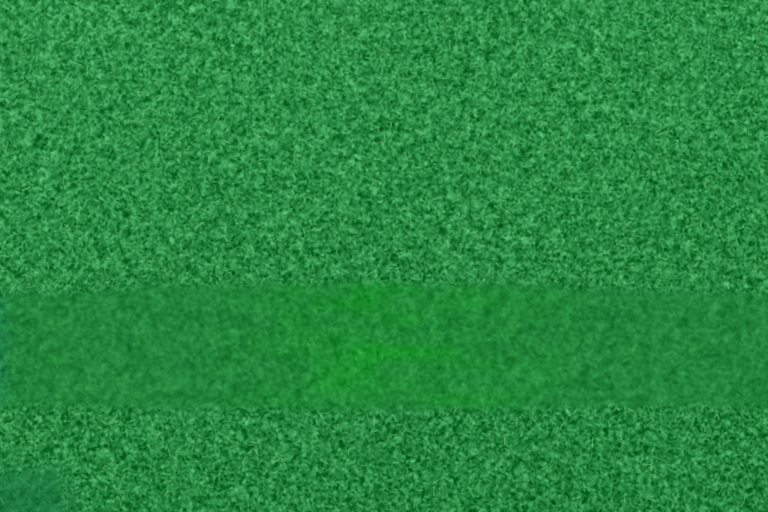
Give the GLSL for this texture, as a Shadertoy shader.

```glsl
// Green felt with fine tangled fibres and a softer, smeared band across its lower half.

float hash(vec2 p) {
    return fract(sin(dot(p, vec2(127.1, 311.7))) * 43758.5453);
}

float noise(vec2 p) {
    vec2 i = floor(p), f = fract(p);
    f = f * f * (3.0 - 2.0 * f);
    return mix(mix(hash(i), hash(i + vec2(1, 0)), f.x),
               mix(hash(i + vec2(0, 1)), hash(i + vec2(1, 1)), f.x), f.y);
}

mat2 rotate(float a) {
    return mat2(cos(a), -sin(a), sin(a), cos(a));
}

// Stretched noise in several directions, slightly bent so the fibres curl
float fuzz(vec2 p, float fineness) {
    vec2 bend = vec2(noise(p * 60.0), noise(p * 60.0 + 70.0)) * 0.004;
    float sum = 0.0;
    for (int i = 0; i < 4; i++) {
        float k = float(i);
        vec2 q = rotate(0.35 + k * 0.785) * (p + bend);
        sum += noise(q * vec2(120, 235) * fineness + k * 37.0) - 0.5;
    }
    return sum;
}

// Loose pale hairs, one per cell, with random place, angle and brightness
float hairs(vec2 p, float pixel) {
    vec2 cell = floor(p * 55.0);
    float light = 0.0;
    for (int y = -1; y <= 1; y++) {
        for (int x = -1; x <= 1; x++) {
            vec2 id = cell + vec2(x, y);
            vec2 centre = (id + vec2(hash(id), hash(id + 19.3))) / 55.0;
            vec2 q = rotate(6.283 * hash(id + 47.1)) * (p - centre);
            q.y += q.x * q.x * 40.0 * (hash(id + 5.7) - 0.5);
            q.x = max(abs(q.x) - mix(0.002, 0.008, hash(id + 8.2)), 0.0);
            float line = 1.0 - smoothstep(0.0004, 0.0008 + pixel, length(q));
            light = max(light, line * pow(hash(id + 61.9), 3.0));
        }
    }
    return light;
}

void mainImage(out vec4 fragColor, in vec2 fragCoord) {
    vec2 uv = fragCoord / iResolution.xy;
    vec2 p = fragCoord / iResolution.y;
    float pixel = 1.0 / iResolution.y;

    // Broad light: brighter to the upper left, faintly cloudy
    float shade = 0.51 + 0.2 * (uv.y - 0.55) - 0.06 * (uv.x - 0.5);
    shade += 0.06 * (noise(p * 9.0) - 0.5) + 0.1 * (noise(p * 30.0) - 0.5);

    // Crisp felt
    float tone = shade + 0.74 * fuzz(p, 1.0);
    vec3 felt = mix(vec3(0.07, 0.43, 0.17), vec3(0.25, 0.64, 0.36), tone);
    felt = mix(felt, vec3(0.46, 0.74, 0.46), 0.55 * hairs(p, pixel));

    // Smeared band: blurred grain, faint level streaks, vivid middle
    float streaks = noise(p * vec2(5, 95)) - 0.5;
    float softTone = 0.48 + 0.36 * fuzz(p + 3.0, 0.5) + 0.38 * fuzz(p + 7.0, 0.85);
    softTone += streaks * mix(0.3, 0.08, smoothstep(0.2, 0.32, uv.y));
    vec3 smear = mix(vec3(0.08, 0.45, 0.18), vec3(0.19, 0.60, 0.29), softTone);
    float patches = smoothstep(0.25, 0.85, noise(p * vec2(14, 32) + 11.0));
    float vivid = exp(-pow((uv.x - 0.52) / 0.15, 2.0)) * (0.25 + 0.75 * patches);
    smear += vec3(-0.03, 0.06, -0.06) * vivid;
    smear += vec3(-0.01, -0.01, 0.05) * (1.0 - smoothstep(0.0, 0.02, uv.x));

    float wave = 0.012 * (noise(vec2(uv.x * 9.0, 2.0)) - 0.5);
    float top = 0.449 - 0.06 * (uv.x - 0.5) * (uv.x - 0.5) + wave;
    float band = smoothstep(0.19, 0.222, uv.y + wave)
               * (1.0 - smoothstep(top - 0.024, top + 0.008, uv.y));
    vec3 colour = mix(felt, smear, band * 0.93);

    // Dull bluish corner at the lower left
    float corner = (1.0 - smoothstep(0.06, 0.11, uv.x)) * (1.0 - smoothstep(0.06, 0.10, uv.y));
    vec3 dull = mix(vec3(0.06, 0.41, 0.20), vec3(0.16, 0.54, 0.32), softTone);
    colour = mix(colour, dull, 0.65 * corner);

    fragColor = vec4(clamp(colour, 0.0, 1.0), 1.0);
}
```
